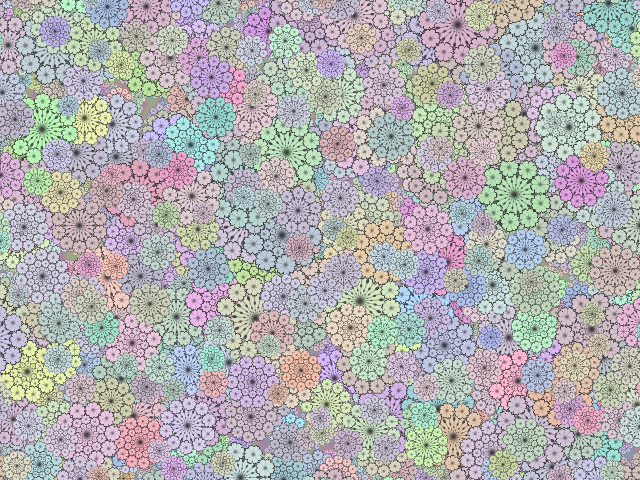
Give the GLSL for this pattern, as a Shadertoy shader.

```glsl
const float TAU = 6.2831853;
const int   LAYERS = 10;
// cell size (canvas heights) and share of filled cells, bottom to top
const float CELL[LAYERS] = float[](0.04, 0.045, 0.07, 0.11, 0.13, 0.12, 0.145, 0.10, 0.08, 0.055);
const float FILL[LAYERS] = float[](1.0, 1.0, 0.9, 0.85, 0.7, 0.6, 0.42, 0.28, 0.20, 0.16);
const float RADIUS_MIN = 0.40;     // rosette radius, in cells
const float RADIUS_MAX = 0.62;
const float JITTER = 0.8;
const float FLOWERS_MIN = 9.0;     // flowers around a rosette
const float FLOWERS_SPREAD = 2.99;
const float RING = 0.75;           // outer ring radius, in rosette radii
const float RING_SHRINK = 0.60;    // radius of each inner ring to the next
const float LACY_SHARE = 0.45;     // rosettes with flowers in several rings
const float HALF_PETALS = 4.0;     // eight petals
const float CORE = 0.58;           // radius of the opaque middle
const float DOT_STEP = 0.32;       // log spacing of the seed rings
const float BRIGHTNESS = 0.82;
const float LIGHT_SPREAD = 0.10;
const float TINT = 0.17;
const vec3  INK = vec3(0.07, 0.06, 0.07);
const float INK_STRENGTH = 0.80;

vec3 hash3(vec3 p) {
    p = fract(p * vec3(0.1031, 0.1030, 0.0973));
    p += dot(p, p.yxz + 33.33);
    return fract((p.xxy + p.yxx) * p.zyx);
}

vec2 gradient(vec2 cell) {
    float angle = TAU * hash3(vec3(cell, 71.0)).x;
    return vec2(cos(angle), sin(angle));
}

float gradientNoise(vec2 p) {
    vec2 i = floor(p), f = fract(p), u = f * f * (3.0 - 2.0 * f), e = vec2(1, 0);
    return mix(mix(dot(gradient(i), f), dot(gradient(i + e), f - e), u.x),
               mix(dot(gradient(i + e.yx), f - e.yx), dot(gradient(i + 1.0), f - 1.0), u.x), u.y);
}

vec3 pastel(float hue, float saturation, float light) {
    vec3 wave = cos(TAU * (hue + vec3(0.0, 0.333, 0.667)));
    return clamp(light + TINT * saturation * wave, 0.0, 1.0);
}

// 1 inside (d < 0), 0 outside, softened over the width aa
float inside(float d, float aa) {
    return 1.0 - smoothstep(-0.5 * aa, 0.5 * aa, d);
}

// Petalled flower of unit radius: x = coverage, y = ink
vec2 flower(vec2 q, float aa) {
    float r = length(q);
    float lobe = abs(cos(HALF_PETALS * atan(q.y, q.x + 1e-5)));
    float edge = 0.66 + 0.36 * sqrt(lobe) - 0.10 * pow(lobe, 14.0);
    float d = r - edge;
    float outline = 1.0 - inside(d + 0.02, aa);
    float seam = (1.0 - smoothstep(0.0, 0.45, lobe)) * (1.0 - smoothstep(0.25, 0.95, r));
    float heart = 1.0 - smoothstep(0.02, 0.36, r);
    return vec2(inside(d - 0.10, aa), max(outline, max(0.35 * seam, 0.65 * heart)));
}

// Ink of the seed heads and rays that run to the middle
float seeds(float r, float angle, float sector, float aa) {
    float v = log(r / CORE) / DOT_STEP;
    float turn = angle / sector + 0.5 * floor(v);
    vec2 e = (fract(vec2(v, turn)) - 0.5) * vec2(DOT_STEP, sector);
    float seed = inside(length(e / vec2(0.12, 0.07)) - 1.0, aa / (r * 0.08));
    float ray = abs(fract(2.0 * angle / sector + 0.5) - 0.5) * sector * 0.5;
    float spoke = inside(ray - 0.025, max(aa / r, 0.02));
    float middle = 1.0 - smoothstep(0.0, 0.20, r);
    return max(max(0.9 * seed, 0.5 * spoke), middle);
}

// Rosette of unit radius: x = coverage, y = ink
vec2 rosette(vec2 p, float spin, float count, int rings, float aa) {
    float r = max(length(p), 1e-3), sector = TAU / count;
    float angle = atan(p.y, p.x) + spin;
    float ink = seeds(r, angle, sector, aa), cover = inside(r - CORE, aa);
    float ring = RING * pow(RING_SHRINK, float(rings - 1));
    for (int k = rings - 1; k >= 0; k--) {
        float folded = (fract(angle / sector + 0.5 * float(k)) - 0.5) * sector;
        vec2 q = r * vec2(cos(folded), sin(folded)) - vec2(ring, 0.0);
        float size = ring * sin(0.5 * sector) * 1.04;
        vec2 petals = flower(q / size, aa / size);
        ink = mix(ink, petals.y, petals.x);
        cover = max(cover, petals.x);
        ring /= RING_SHRINK;
    }
    return vec2(cover, ink);
}

void mainImage(out vec4 fragColor, in vec2 fragCoord) {
    vec2 p = fragCoord / iResolution.y;
    float pixel = 1.0 / iResolution.y;

    // Mottled ground
    vec3 color = pastel(gradientNoise(p * 30.0), 0.4, 0.6);

    // Rosettes, layer upon layer
    for (int layer = 0; layer < LAYERS; layer++) {
        float size = CELL[layer];
        vec2 grid = p / size + 7.31 * float(layer + 1);
        for (int k = 0; k < 9; k++) {
            vec2 cell = floor(grid) + vec2(k % 3 - 1, k / 3 - 1);
            vec3 place = hash3(vec3(cell, float(layer) * 5.0 + 1.0));
            if (place.z > FILL[layer]) continue;
            vec3 look = hash3(vec3(cell + 43.0, float(layer) * 3.0 + 2.0));
            float radius = mix(RADIUS_MIN, RADIUS_MAX, look.x);
            vec2 local = (grid - cell - 0.5 - JITTER * (place.xy - 0.5)) / radius;
            if (dot(local, local) > 1.2) continue;

            vec3 tone = hash3(vec3(cell + 91.0, float(layer) + 17.0));
            float count = floor(FLOWERS_MIN + FLOWERS_SPREAD * tone.z);
            int rings = fract(tone.z * 17.0) < LACY_SHARE ? 3 : 1;
            vec2 shape = rosette(local, TAU * look.y, count, rings, 1.2 * pixel / (size * radius));
            vec3 paint = pastel(look.z, mix(0.25, 1.0, tone.x * tone.x),
                                BRIGHTNESS + LIGHT_SPREAD * (tone.y - 0.5));
            color = mix(color, mix(paint, INK, INK_STRENGTH * shape.y), shape.x);
        }
    }
    fragColor = vec4(color, 1.0);
}
```
